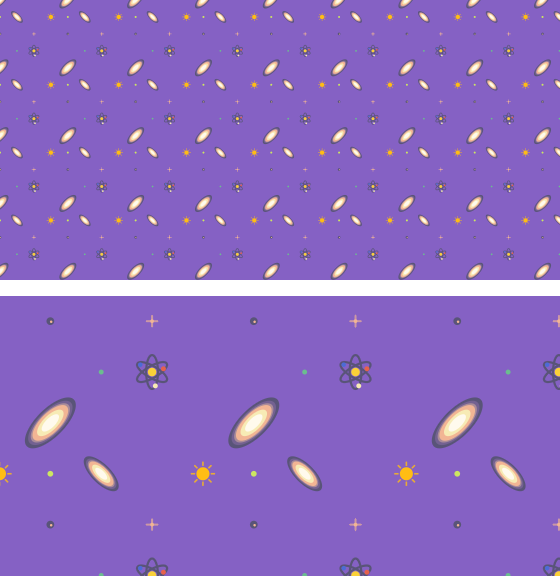
Top, the full canvas; bottom, a detail of the centre.
Give the GLSL for this pattern, as a WebGL 1 fragment shader.

```glsl
precision highp float;
// Purple space wallpaper: tilted galaxies, suns, atoms, sparkles and small dots on a square grid.

uniform vec2 u_resolution;

const float CELL = 0.2422;          // tile side, in canvas heights
const float TILT = 0.7854;          // galaxy tilt, in radians
const vec2 BIG_GALAXY = vec2(0.163, 0.069);
const vec2 SMALL_GALAXY = vec2(0.112, 0.047);
const vec2 ORBIT = vec2(0.083, 0.029);
const float ORBIT_HALF_WIDTH = 0.0055;
const float SUN_RADIUS = 0.032;
const float SUN_RAYS = 8.0;

const vec3 PURPLE = vec3(0.52, 0.38, 0.77);
const vec3 SLATE = vec3(0.35, 0.33, 0.47);
const vec3 DUSK = vec3(0.45, 0.38, 0.57);
const vec3 MAUVE = vec3(0.67, 0.55, 0.60);
const vec3 PEACH = vec3(0.95, 0.71, 0.58);
const vec3 CREAM = vec3(0.97, 0.92, 0.71);
const vec3 WHITE = vec3(1.0, 0.98, 0.93);
const vec3 GOLD = vec3(1.0, 0.74, 0.08);
const vec3 YELLOW = vec3(0.98, 0.82, 0.22);
const vec3 LIME = vec3(0.80, 0.90, 0.38);
const vec3 GREEN = vec3(0.42, 0.74, 0.56);
const vec3 BLUE = vec3(0.30, 0.42, 0.84);
const vec3 RED = vec3(0.90, 0.38, 0.30);

float pixel;                        // size of one pixel in tile units

float fill(float d) {
  return clamp(0.5 - d / pixel, 0.0, 1.0);
}

float stroke(float d, float halfWidth) {
  return fill(d - halfWidth) - fill(d + halfWidth);
}

vec2 rotate(vec2 p, float angle) {
  float c = cos(angle), s = sin(angle);
  return vec2(c * p.x + s * p.y, c * p.y - s * p.x);
}

// Offset from the nearest repeat of a tile position
vec2 around(vec2 p, vec2 center) {
  return fract(p - center + 0.5) - 0.5;
}

float ellipse(vec2 p, vec2 radii) {
  float k = length(p / radii);
  return k * (k - 1.0) / max(length(p / (radii * radii)), 0.001);
}

void dot2(inout vec3 color, vec2 p, float radius, vec3 tint) {
  color = mix(color, tint, fill(length(p) - radius));
}

// Nested ellipses, from dark rim to bright core
void galaxy(inout vec3 color, vec2 p, float angle, vec2 radii) {
  vec2 q = rotate(p, angle);
  color = mix(color, SLATE, fill(ellipse(q, radii)));
  color = mix(color, DUSK, fill(ellipse(q, radii * 0.87)));
  color = mix(color, MAUVE, fill(ellipse(q, radii * 0.77)));
  color = mix(color, PEACH, fill(ellipse(q, radii * 0.70)));
  color = mix(color, CREAM, fill(ellipse(q, radii * 0.52)));
  color = mix(color, WHITE, fill(ellipse(q, radii * 0.34)));
}

// Disc with short separate rays
void sun(inout vec3 color, vec2 p) {
  float sector = 6.28319 / SUN_RAYS;
  float angle = mod(atan(p.y, p.x) + 0.5 * sector, sector) - 0.5 * sector;
  vec2 q = length(p) * vec2(cos(angle), sin(angle));
  float ray = length(vec2(q.x - clamp(q.x, 0.042, 0.056), q.y));
  color = mix(color, GOLD, 0.8 * stroke(ray, 0.004));
  dot2(color, p, SUN_RADIUS, GOLD);
}

// Three crossed orbits, a nucleus and three electrons
void atom(inout vec3 color, vec2 p) {
  for (int i = 0; i < 3; i++) {
    vec2 q = rotate(p, 1.5708 + float(i) * 1.0472);
    color = mix(color, SLATE, stroke(ellipse(q, ORBIT), ORBIT_HALF_WIDTH));
  }
  dot2(color, p, 0.021, YELLOW);
  dot2(color, p - vec2(-0.058, 0.036), 0.011, BLUE);
  dot2(color, p - vec2(0.056, 0.016), 0.012, RED);
  dot2(color, p - vec2(0.016, -0.068), 0.012, CREAM);
}

// Four-pointed star with concave sides
void sparkle(inout vec3 color, vec2 p) {
  vec2 a = abs(p);
  float d = max(a.x + a.y - 0.032, min(a.x, a.y) - 0.005);
  color = mix(color, PEACH, 0.65 * fill(d));
  dot2(color, p, 0.009, PEACH);
}

void main() {
  pixel = 1.0 / (CELL * u_resolution.y);
  vec2 p = (gl_FragCoord.xy - vec2(0.0, u_resolution.y)) * pixel;
  vec3 color = PURPLE;

  galaxy(color, around(p, vec2(0.0)), TILT, BIG_GALAXY);
  galaxy(color, around(p, vec2(0.25, -0.25)), -TILT, SMALL_GALAXY);
  sun(color, around(p, vec2(0.75, -0.25)));
  atom(color, around(p, vec2(0.5, -0.75)));
  sparkle(color, around(p, vec2(0.5, -0.5)));

  // Dots, and a tiny moon with a pale glint
  dot2(color, around(p, vec2(0.0, -0.25)), 0.014, LIME);
  dot2(color, around(p, vec2(0.25, -0.75)), 0.012, GREEN);
  vec2 moon = around(p, vec2(0.0, -0.5));
  dot2(color, moon, 0.019, SLATE);
  dot2(color, moon - vec2(0.004, -0.003), 0.006, PEACH);

  gl_FragColor = vec4(color, 1.0);
}
```
